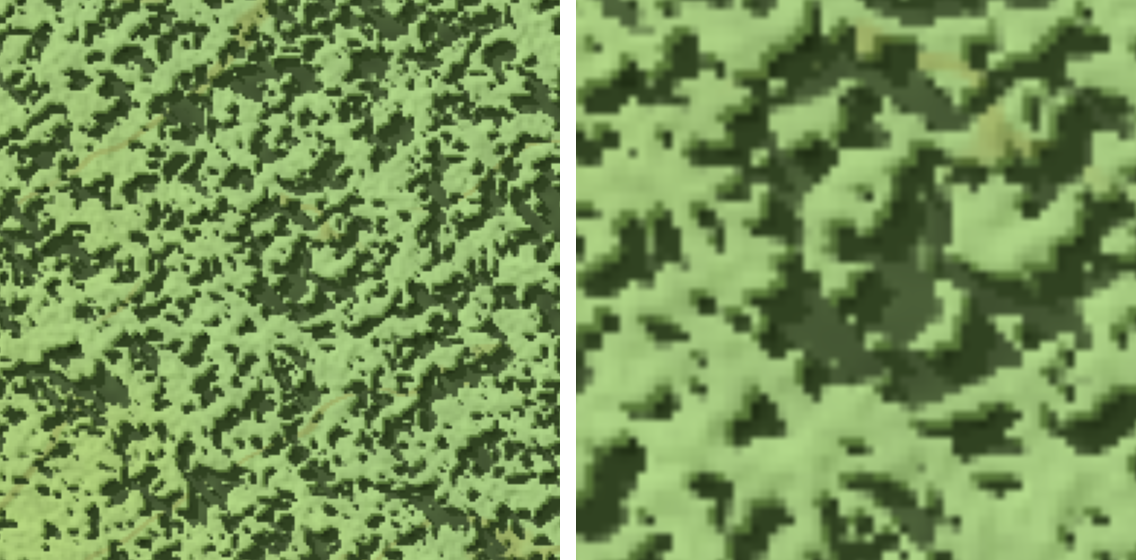
Left, the full canvas; right, a detail of the centre.
Write a Shadertoy shader that draws this texture.

```glsl
const float CELLS = 192.0;

float hash(vec2 p) {
    vec3 q = fract(vec3(p.xyx) * 0.1031);
    q += dot(q, q.yzx + 33.33);
    return fract((q.x + q.y) * q.z);
}

// Value noise centred on zero
float noise(vec2 p) {
    vec2 i = floor(p), f = fract(p);
    f = f * f * (3.0 - 2.0 * f);
    float low = mix(hash(i), hash(i + vec2(1, 0)), f.x);
    float high = mix(hash(i + vec2(0, 1)), hash(i + vec2(1, 1)), f.x);
    return mix(low, high, f.y) - 0.5;
}

// Axes along and across the rising grain
vec2 grain(vec2 p) {
    return vec2(dot(p, vec2(0.85, 0.53)), dot(p, vec2(-0.53, 0.85))) + 7.0;
}

// x: canopy cover, y: relief including small bumps
vec2 canopy(vec2 p) {
    vec2 q = grain(p) * vec2(0.8, 1.1);
    float n = 0.11 * noise(q * 7.0) + 0.34 * noise(q * 25.0 + 3.7)
            + 0.44 * noise(q * 48.0 + 9.1) + 0.42 * noise(p * 92.0 + 5.3);
    float cover = smoothstep(-0.075, -0.005, n);
    return vec2(cover, cover + 0.7 * n + 0.15 * noise(p * 70.0));
}

vec3 terrain(vec2 p) {
    vec2 toLight = vec2(-0.8, 0.8) / CELLS;
    vec2 here = canopy(p);
    float slope = canopy(p - toLight).y;

    // Shadow cast by taller growth toward the light
    float shadow = 0.0;
    for (int i = 1; i <= 4; i++) {
        float k = float(i);
        float h = canopy(p + toLight * k).y;
        if (i == 1) slope = h - slope;
        shadow = max(shadow, h - here.y - 0.17 * (k - 1.0));
    }

    // Bare ground
    vec3 ground = vec3(0.28, 0.355, 0.21) * (1.0 + 0.25 * noise(p * 45.0));
    ground = mix(ground, vec3(0.19, 0.26, 0.13), smoothstep(0.1, 0.6, shadow));
    ground = mix(ground, vec3(0.09, 0.14, 0.05), smoothstep(0.95, 1.4, shadow));

    // Leaves, yellower toward the lower left and along thin veins
    vec3 leaf = vec3(0.665, 0.81, 0.515);
    float warm = smoothstep(1.0, 0.1, p.x + 0.8 * p.y + 0.5 * noise(p * 5.0));
    leaf = mix(leaf, vec3(0.69, 0.81, 0.47), 0.8 * warm);
    float band = noise(grain(p) * vec2(1.6, 5.0) + 0.2 * noise(p * 18.0));
    float vein = smoothstep(0.035, 0.012, abs(band)) * smoothstep(-0.2, 0.1, noise(p * 9.0));
    leaf = mix(leaf, vec3(0.63, 0.69, 0.39), 0.8 * vein);
    leaf *= 1.0 + 0.08 * noise(p * 30.0) + 0.07 * noise(p * 110.0);

    // Leaf relief: rims facing away from the light darken
    vec3 rim = leaf * vec3(0.53, 0.59, 0.44);
    leaf = mix(leaf, rim, smoothstep(-0.2, 0.85, slope));
    return mix(ground, leaf, here.x);
}

void mainImage(out vec4 fragColor, in vec2 fragCoord) {
    vec2 g = fragCoord / iResolution.y * CELLS - 0.5;
    vec2 cell = floor(g), f = smoothstep(0.0, 1.0, fract(g));

    // Blend the four nearest cells for soft, blocky outlines
    vec3 color = vec3(0.0);
    for (int i = 0; i < 4; i++) {
        vec2 corner = vec2(i & 1, i >> 1);
        vec2 weight = mix(1.0 - f, f, corner);
        color += weight.x * weight.y * terrain((cell + corner + 0.5) / CELLS);
    }
    fragColor = vec4(color, 1.0);
}
```
